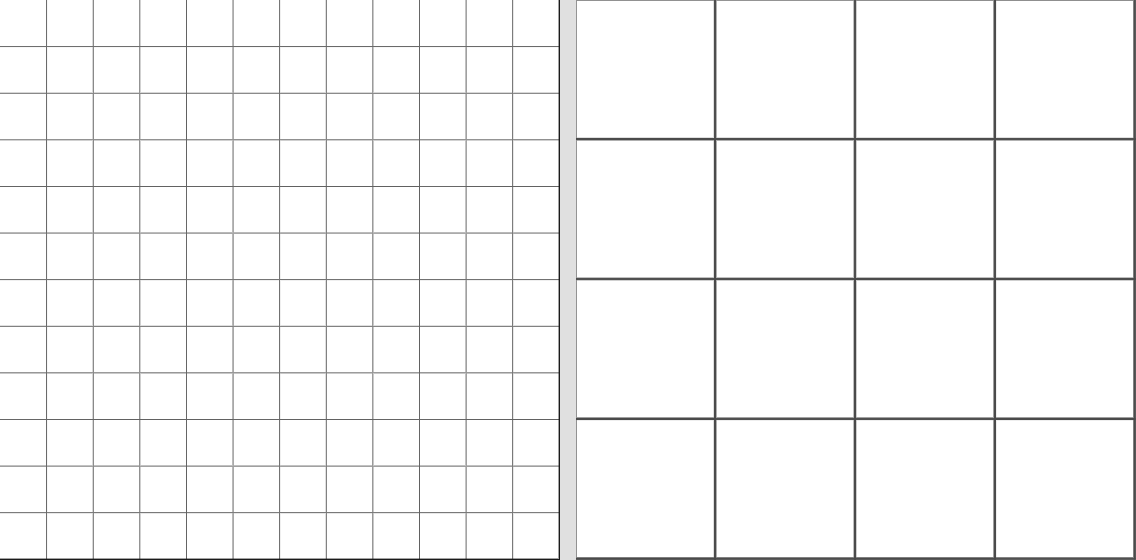
Left: the whole. Right: its middle third, enlarged.
Write a three.js fragment shader that draws this pattern.

```glsl
varying vec2 vUv;

float hash(vec2 p) {
  return fract(sin(dot(p, vec2(127.1, 311.7))) * 43758.5453);
}

// Share of a pixel-wide window around p that lies between lo and hi
vec2 coverage(vec2 p, vec2 lo, vec2 hi, vec2 pixel) {
  vec2 overlap = min(p + 0.5 * pixel, hi) - max(p - 0.5 * pixel, lo);
  return clamp(overlap / pixel, 0.0, 1.0);
}

void main() {
  // Rows are counted downward from the upper left corner
  vec2 p = vec2(vUv.x, 1.0 - vUv.y);
  vec2 pixel = max(fwidth(vUv), vec2(1e-5));

  // Eleven thin inner rules each way
  float spacing = 0.08323;
  vec2 index = clamp(floor(p / spacing + 0.5), 1.0, 11.0);
  vec2 center = index * spacing;
  vec2 rule = coverage(p, center - 0.00078, center + 0.00078, pixel);

  // Slight change of ink from one cell side to the next
  vec2 cell = floor(p / spacing);
  vec2 ink = 0.96 + 0.06 * vec2(hash(vec2(index.x, cell.y)),
                                hash(vec2(cell.x, index.y) + 37.0));
  rule *= min(ink, 1.0);

  // Heavier dark rules along the right and lower edges
  vec2 border = coverage(p, vec2(0.9975), vec2(1.01), pixel);

  vec3 color = mix(vec3(1.0), vec3(0.29), max(rule.x, rule.y));
  color = mix(color, vec3(0.1), max(border.x, border.y));
  gl_FragColor = vec4(color, 1.0);
}
```
